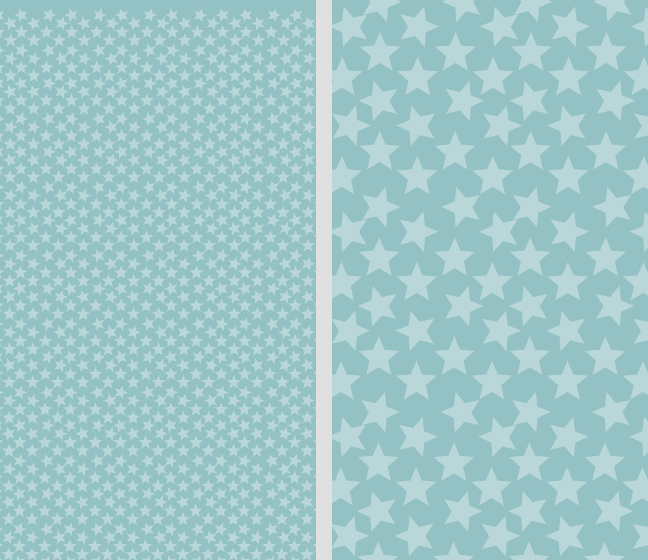
Left: the whole. Right: its middle third, enlarged.
A Shadertoy shader for this pattern:

```glsl
// Pale five-pointed stars on a teal ground, in two interleaved lattices.
// Each pixel takes the nearest star distance; every second row is tilted,
// and a wide tile of nine columns repeats across the canvas.

// Signed distance to the edges of a star with its tip up
float starDistance(vec2 p, float outer, float inner) {
    float sector = 1.2566371;
    float angle = mod(atan(p.x, p.y) + 0.5 * sector, sector) - 0.5 * sector;
    vec2 q = length(p) * vec2(cos(angle), abs(sin(angle)));
    vec2 tip = vec2(outer, 0.0);
    vec2 edge = inner * vec2(cos(0.5 * sector), sin(0.5 * sector)) - tip;
    return dot(q - tip, normalize(vec2(edge.y, -edge.x)));
}

vec2 rotate(vec2 p, float angle) {
    float c = cos(angle), s = sin(angle);
    return vec2(c * p.x - s * p.y, s * p.x + c * p.y);
}

// Distance to one star, indexed by column and by row from the top
float starAt(vec2 p, vec2 cell, vec2 origin) {
    float tile = floor(cell.x / 9.0);
    float column = cell.x - 9.0 * tile;
    float tilted = 1.0 - mod(cell.y, 2.0);
    float turned = mod(column + floor(cell.y * 0.5), 2.0);

    // Small shifts keep the rows from being perfectly even
    vec2 center = origin + vec2(308.0 * tile + 34.5 * column, 23.45 * cell.y);
    center.x += tilted * 3.5 * mod(column, 2.0);
    center.y += mod(cell.y + 2.0, 4.0) < 2.0 ? 0.9 : -0.7;

    vec2 local = (p - center) * vec2(1.0, -1.0);
    return starDistance(rotate(local, tilted * mix(-0.3, 0.3, turned)), 9.7, 4.45);
}

void mainImage(out vec4 fragColor, in vec2 fragCoord) {
    // The canvas is 768 units tall, measured down from its top edge
    float unit = 768.0 / iResolution.y;
    vec2 p = vec2(fragCoord.x, iResolution.y - fragCoord.y) * unit;
    p.x += 3.0 * p.y / 768.0; // slight slant of the columns

    float d = 1e3;
    for (int lattice = 0; lattice < 2; lattice++) {
        vec2 origin = vec2(29.5, 21.5) + float(lattice) * vec2(17.25, 11.3);
        vec2 nearest = floor((p - origin) / vec2(34.22, 23.45) + 0.5);
        for (int y = -1; y <= 1; y++)
        for (int x = -1; x <= 1; x++) {
            vec2 cell = nearest + vec2(x, y);
            // The plain band at the top holds no stars
            if (cell.y >= 0.0) d = min(d, starAt(p, cell, origin));
        }
    }

    float cover = smoothstep(0.6 * unit, -0.6 * unit, d);
    vec3 color = mix(vec3(0.578, 0.757, 0.768), vec3(0.725, 0.845, 0.847), cover);
    fragColor = vec4(color, 1.0);
}
```
